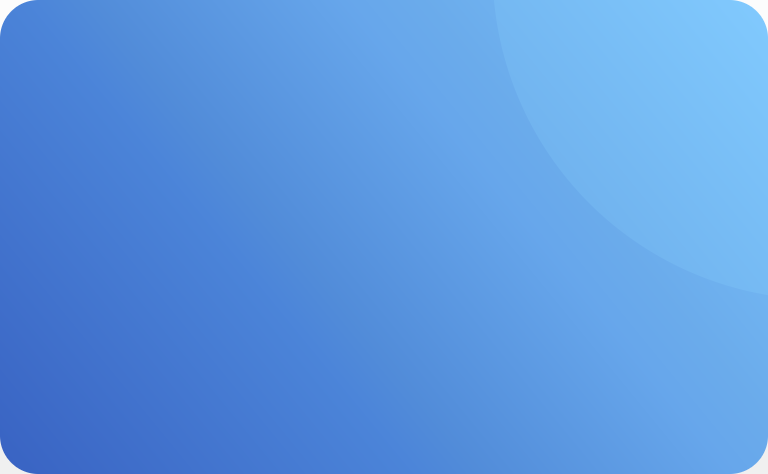
Write a Shadertoy shader that draws this background.

```glsl
// Rounded blue card with a diagonal gradient and a pale disc in its upper right.

const vec3 DEEP_BLUE  = vec3(0.222, 0.386, 0.762);
const vec3 ROYAL_BLUE = vec3(0.295, 0.518, 0.849);
const vec3 DUSTY_BLUE = vec3(0.320, 0.549, 0.851);
const vec3 SKY_BLUE   = vec3(0.402, 0.652, 0.922);
const vec3 HAZE_BLUE  = vec3(0.418, 0.672, 0.922);
const vec3 PALE_BLUE  = vec3(0.495, 0.780, 0.995);
const vec3 DISC_TINT  = vec3(0.550, 0.840, 1.000);

float ramp(float start, float end, float t) {
    return clamp((t - start) / (end - start), 0.0, 1.0);
}

// Antialiased coverage of the inside of a signed distance
float coverage(float dist, float pixel) {
    return clamp(0.5 - dist / pixel, 0.0, 1.0);
}

float circleDistance(vec2 p, vec2 center, float radius) {
    return length(p - center) - radius;
}

float roundedBoxDistance(vec2 p, vec2 halfSize, float radius) {
    vec2 q = abs(p) - halfSize + radius;
    return length(max(q, 0.0)) + min(max(q.x, q.y), 0.0) - radius;
}

// Broad blends joined by two short shifts in hue
vec3 cardGradient(float t) {
    vec3 color = mix(DEEP_BLUE, ROYAL_BLUE, ramp(0.0, 0.355, t));
    color = mix(color, DUSTY_BLUE, ramp(0.355, 0.415, t));
    color = mix(color, SKY_BLUE, ramp(0.415, 0.635, t));
    color = mix(color, HAZE_BLUE, ramp(0.635, 0.705, t));
    return mix(color, PALE_BLUE, ramp(0.705, 1.0, t));
}

void mainImage(out vec4 fragColor, in vec2 fragCoord) {
    // Canvas height is one unit
    float pixel = 1.0 / iResolution.y;
    vec2 p = fragCoord * pixel;
    vec2 size = iResolution.xy * pixel;

    // Gradient from lower left to upper right
    vec2 direction = vec2(0.77, 0.63);
    vec3 card = cardGradient(dot(p, direction) / dot(size, direction));

    // Translucent disc, cut by the top and right edges
    vec2 discCenter = vec2(size.x + 0.114, 1.063);
    float disc = coverage(circleDistance(p, discCenter, 0.695), pixel);
    card = mix(card, DISC_TINT, 0.2 * disc);

    // Rounded card over a light backdrop, slightly shaded below
    float inside = coverage(roundedBoxDistance(p - 0.5 * size, 0.5 * size, 0.081), pixel);
    vec3 backdrop = vec3(mix(0.94, 0.99, p.y));
    fragColor = vec4(mix(backdrop, card, inside), 1.0);
}
```
